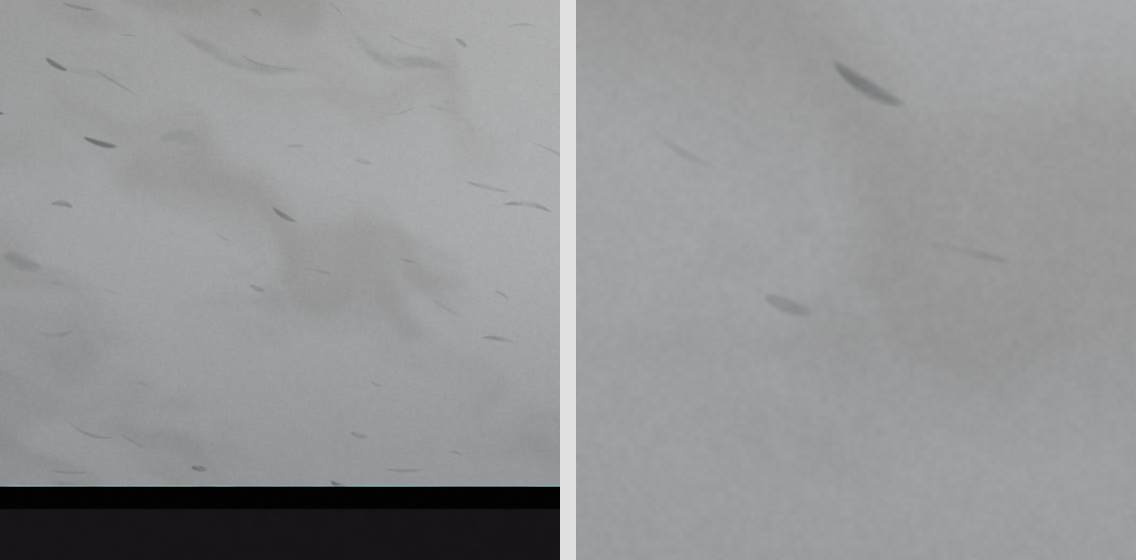
Left: the whole. Right: its middle third, enlarged.
This texture is drawn by a three.js fragment shader. Its source:

```glsl
// Pale grey marble slab with slanting smoky flecks, above a dark plinth.
// Stretched noise makes the clouds, jittered cells scatter tapered flecks,
// and horizontal bands form the glinting edge, black gap and floor.
varying vec2 vUv;

const float SLAB_EDGE = 0.132;
const float GAP_BOTTOM = 0.091;
const vec3 FLOOR_COLOR = vec3(0.088, 0.080, 0.090);
const vec3 GAP_COLOR = vec3(0.008, 0.008, 0.009);
const vec3 GLINT_COLOR = vec3(0.53, 0.68, 0.64);
const vec3 CLOUD_SHADE = vec3(0.90, 0.94, 1.05);
const vec3 FLECK_SHADE = vec3(1.03, 1.0, 0.96);

float hash(vec2 p) {
  vec3 q = fract(vec3(p.xyx) * 0.1031);
  q += dot(q, q.yzx + 33.33);
  return fract((q.x + q.y) * q.z);
}

float noise(vec2 p) {
  vec2 cell = floor(p);
  vec2 f = fract(p);
  f = f * f * (3.0 - 2.0 * f);
  float low = mix(hash(cell), hash(cell + vec2(1.0, 0.0)), f.x);
  float high = mix(hash(cell + vec2(0.0, 1.0)), hash(cell + vec2(1.0)), f.x);
  return mix(low, high, f.y);
}

float fbm(vec2 p) {
  float sum = 0.0;
  float weight = 0.533;
  for (int i = 0; i < 4; i++) {
    sum += weight * noise(p);
    p = p * 2.03 + 17.3;
    weight *= 0.5;
  }
  return sum;
}

vec2 rotate(vec2 p, float angle) {
  float c = cos(angle);
  float s = sin(angle);
  return vec2(c * p.x - s * p.y, s * p.x + c * p.y);
}

// One curved, tapered stroke with a soft outline, centred on the origin
float fleck(vec2 p, float halfLength, float halfWidth, float bend) {
  float t = p.x / halfLength;
  float taper = max(1.0 - t * t, 0.0);
  float width = halfWidth * (0.3 + 0.7 * taper);
  float offset = abs(p.y - bend * halfLength * t * t);
  return smoothstep(width, width * 0.15, offset) * smoothstep(0.0, 0.6, taper);
}

// Strokes scattered over jittered cells; returns the total darkness
float fleckLayer(vec2 p, float cellSize, float halfWidth, float density, float seed) {
  vec2 home = floor(p / cellSize);
  float total = 0.0;
  for (int j = -1; j <= 1; j++) {
    for (int i = -1; i <= 1; i++) {
      vec2 id = home + vec2(float(i), float(j));
      vec2 key = id + seed;
      vec2 jitter = vec2(hash(key + 3.1), hash(key + 7.7));
      float size = hash(key + 12.9);
      float tone = hash(key + 21.3);
      float tilt = (hash(key + 31.7) - 0.5) * 0.6;
      vec2 local = rotate(p - (id + 0.2 + 0.6 * jitter) * cellSize, tilt);
      float stroke = fleck(local, cellSize * mix(0.13, 0.5, size * size),
                           halfWidth * mix(0.5, 1.2, tone), jitter.x * 0.5 - 0.25);
      total += stroke * mix(0.25, 1.0, tone * tone * tone) * step(hash(key + 43.1), density);
    }
  }
  return total;
}

// Broad light: brightest at the upper right, dimmer towards the front edge
vec3 slabLight(vec2 uv) {
  float height = (uv.y - SLAB_EDGE) / (1.0 - SLAB_EDGE);
  float front = mix(0.572, 0.582, uv.x);
  float back = mix(0.622, 0.672, uv.x);
  float light = mix(front, back, smoothstep(-0.1, 0.65, height));
  light -= 0.025 * smoothstep(0.5, 1.0, height) * (1.0 - uv.x);
  vec3 coolTint = mix(vec3(-0.005, 0.0, 0.012), vec3(0.0, 0.002, 0.002), height);
  return vec3(light) + coolTint;
}

vec3 marble(vec2 uv) {
  vec2 along = rotate(uv, 0.30);
  vec2 warp = vec2(noise(uv * 9.0), noise(uv * 9.0 + 40.0)) - 0.5;
  float clouds = smoothstep(0.42, 0.78, fbm(rotate(uv, 0.45) * vec2(2.6, 6.5) + 5.0 + warp * 0.6));
  float ragged = smoothstep(0.25, 0.65, fbm(along * vec2(24.0, 70.0)));
  float wisps = fleckLayer(along + warp * 0.045, 0.23, 0.017, 0.6, 60.0);
  float flecks = fleckLayer(along + warp * 0.018, 0.115, 0.0065, 0.6, 11.0);
  vec3 color = slabLight(uv);
  color -= CLOUD_SHADE * (0.058 * clouds - 0.008);
  color -= FLECK_SHADE * (0.075 * wisps + 0.19 * flecks) * mix(0.3, 1.0, ragged);
  return color;
}

void main() {
  vec2 uv = vUv;
  float grain = noise(uv * 210.0) + noise(uv * 390.0 + 9.0) - 1.0;

  // Floor, black gap, slab and its bright edge, from bottom to top
  vec3 color = FLOOR_COLOR + 0.012 * (fbm(uv * 45.0) - 0.5);
  color = mix(color, GAP_COLOR, smoothstep(GAP_BOTTOM - 0.003, GAP_BOTTOM + 0.003, uv.y));
  float slab = smoothstep(SLAB_EDGE - 0.002, SLAB_EDGE + 0.001, uv.y);
  color = mix(color, marble(uv), slab);
  float glint = smoothstep(0.0025, 0.0005, abs(uv.y - SLAB_EDGE - 0.0005));
  color = mix(color, GLINT_COLOR, glint * mix(0.55, 0.95, noise(uv * vec2(30.0, 1.0))));

  color += grain * mix(0.006, 0.016, slab);
  gl_FragColor = vec4(max(color, 0.0), 1.0);
}
```
